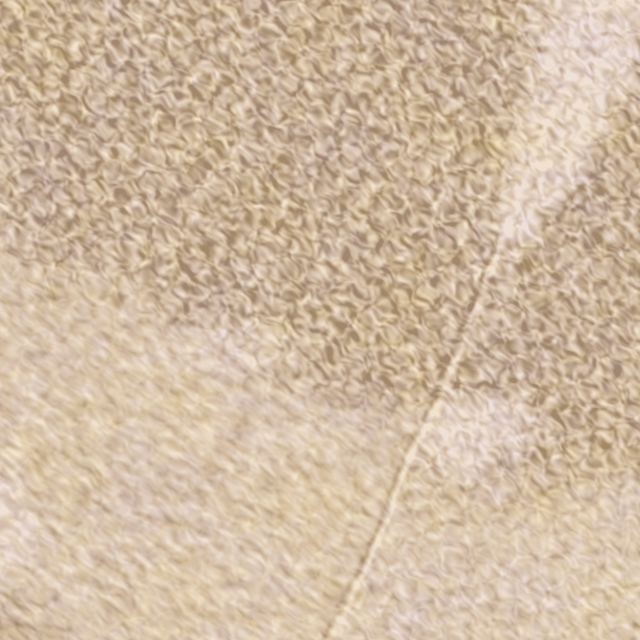
A WebGL 1 fragment shader for this texture:

```glsl
precision highp float;
// Weathered beige stone: wormy fine grain, slanted streaks, pale patches and a branching vein.
uniform vec2 u_resolution;

const vec3 SHADOW = vec3(0.635, 0.530, 0.425);
const vec3 SAND = vec3(0.822, 0.732, 0.632);
const vec3 CREAM = vec3(0.945, 0.885, 0.815);
const vec3 OCHRE_SHIFT = vec3(0.012, 0.010, -0.045);
const float GRAIN_SCALE = 62.0;      // grain cells across the canvas
const float GRAIN_ANGLE = -0.75;     // direction of the short grains
const float STREAK_ANGLE = -0.62;    // direction of the long streaks
const vec2 STREAK_SCALE = vec2(22.0, 70.0);
const float GRAIN_CONTRAST = 0.80;
const float TAN_LEVEL = 0.40;
const float BEIGE_LEVEL = 0.64;
const float PALE_LEVEL = 0.80;
const float VEIN_WIDTH = 0.0055;

vec2 hashGradient(vec2 cell) {
  vec3 h = fract(cell.xyx * vec3(0.1031, 0.1030, 0.0973));
  h += dot(h, h.yzx + 33.33);
  float angle = 6.28318 * fract((h.x + h.y) * h.z);
  return vec2(cos(angle), sin(angle));
}

float gradientNoise(vec2 p) {
  vec2 i = floor(p);
  vec2 f = p - i;
  vec2 u = f * f * f * (f * (f * 6.0 - 15.0) + 10.0);
  vec2 e = vec2(1.0, 0.0);
  float low = mix(dot(hashGradient(i), f),
                  dot(hashGradient(i + e), f - e), u.x);
  float high = mix(dot(hashGradient(i + e.yx), f - e.yx),
                   dot(hashGradient(i + 1.0), f - 1.0), u.x);
  return mix(low, high, u.y);
}

float fbm(vec2 p) {
  float sum = 0.0;
  float amplitude = 1.0;
  for (int i = 0; i < 3; i++) {
    sum += amplitude * gradientNoise(p);
    p = p * 2.03 + 17.3;
    amplitude *= 0.5;
  }
  return sum;
}

vec2 rotate(vec2 p, float angle) {
  float c = cos(angle);
  float s = sin(angle);
  return vec2(c * p.x + s * p.y, c * p.y - s * p.x);
}

// Bright ridge with a shadow along its left side.
float veinProfile(float d, float width) {
  float ridge = d / width;
  float groove = ridge + 1.9;
  return exp(-ridge * ridge) - 0.9 * exp(-groove * groove);
}

float branch(vec2 p, vec2 a, vec2 b, float width) {
  vec2 along = normalize(b - a);
  float t = dot(p - a, along);
  float side = dot(p - a, vec2(along.y, -along.x));
  float extent = smoothstep(-0.01, 0.02, t)
               * (1.0 - smoothstep(-0.05, 0.02, t - length(b - a)));
  return veinProfile(side, width) * extent;
}

float blob(vec2 p, vec2 center, vec2 radius) {
  return 1.0 - smoothstep(0.35, 1.15, length((p - center) / radius));
}

void main() {
  vec2 uv = gl_FragCoord.xy / u_resolution;
  vec2 wobble = vec2(fbm(uv * 9.0), fbm(uv * 9.0 + 41.7));
  vec2 p = uv + 0.035 * wobble;

  // Regions: tan above, beige below, pale wedge and patches by the vein.
  float veinX = 0.52 + 0.45 * uv.y - 0.04 * uv.y * uv.y;
  float fromVein = uv.x - veinX + 0.010 * wobble.x + 0.003 * gradientNoise(uv * 45.0);
  float rightSide = smoothstep(-0.01, 0.02, fromVein);
  float border = mix(0.61 - 0.42 * p.x, 0.26, rightSide);
  float beige = 1.0 - smoothstep(-0.07, 0.07, p.y - border);
  float wedgeWidth = 0.02 + 0.22 * max(p.y - 0.55, 0.0);
  float wedge = (1.0 - smoothstep(0.5, 1.3, abs(p.x - veinX - 0.02) / wedgeWidth))
              * smoothstep(0.52, 0.68, p.y);
  float pale = max(wedge, blob(p, vec2(0.735, 0.32), vec2(0.11, 0.09)));
  pale = max(pale, 0.8 * blob(p, vec2(0.0, 0.17), vec2(0.09, 0.11)));
  pale = max(pale, 0.6 * blob(p, vec2(0.36, 0.46), vec2(0.14, 0.045)));

  // Fine grain: warped noise with creased ridges.
  vec2 g = rotate(uv, GRAIN_ANGLE) * GRAIN_SCALE * vec2(0.75, 1.15);
  g += 0.55 * vec2(gradientNoise(uv * 38.0), gradientNoise(uv * 38.0 + 9.1));
  float coarse = gradientNoise(g);
  float fine = gradientNoise(g * 1.85 + 5.7);
  float crease = 0.36 - 2.0 * abs(gradientNoise(g * 0.8 + 23.0));
  float grain = 0.85 * coarse + 0.70 * fine + 0.40 * crease;

  // Long slanted streaks, strongest at the lower left.
  vec2 s = rotate(uv + 0.012 * wobble, STREAK_ANGLE) * STREAK_SCALE;
  float streak = gradientNoise(s) + 0.5 * gradientNoise(s * 1.9 + 3.3);
  float streaky = beige * mix(0.75, 0.30, rightSide);
  float relief = mix(grain, 0.95 * streak + 0.35 * grain, streaky);

  // Main vein and its branches.
  float veins = veinProfile(fromVein, VEIN_WIDTH) * (1.0 - 0.7 * smoothstep(0.52, 0.70, uv.y));
  vec2 v = uv + 0.010 * wobble;
  vec2 fork = vec2(0.745, 0.57);
  vec2 bend = vec2(0.64, 0.75);
  veins += 0.70 * branch(v, fork, bend, 0.005);
  veins += 0.45 * branch(v, bend, vec2(0.60, 0.92), 0.004);
  veins += 0.40 * branch(v, fork, vec2(0.715, 0.95), 0.004);
  veins += 0.45 * branch(v, fork, vec2(0.99, 0.72), 0.005);

  // Combine into one tone, then colour it.
  float tone = mix(TAN_LEVEL, BEIGE_LEVEL, beige);
  tone = mix(tone, PALE_LEVEL, pale);
  tone += 0.09 * fbm(uv * 6.0 + 12.0) - 0.22 * blob(p, vec2(0.0, 0.02), vec2(0.11, 0.07));
  tone += GRAIN_CONTRAST * relief * mix(1.0, 0.72, max(beige, pale)) + 0.30 * veins;
  tone = clamp(tone, 0.0, 1.0);
  vec3 color = mix(SHADOW, SAND, smoothstep(0.0, 1.0, tone * 0.5 + 0.25) * 1.455 - 0.227);
  color = tone < 0.5 ? mix(SHADOW, SAND, tone * 2.0) : mix(SAND, CREAM, tone * 2.0 - 1.0);
  float tint = 0.8 * fbm(uv * 7.0 + 70.0) + 0.9 * gradientNoise(uv * 42.0 + 31.0);
  color += OCHRE_SHIFT * (tint - 0.45 * pale);
  gl_FragColor = vec4(clamp(color, 0.0, 1.0), 1.0);
}
```
